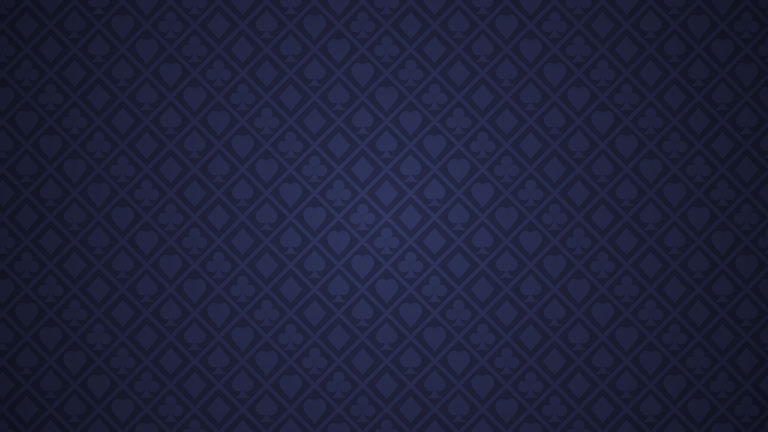
A WebGL 1 fragment shader for this pattern:

```glsl
precision highp float;
// Dark blue card-table pattern: a diagonal lattice of bands whose cells hold
// diamonds, spades, hearts and clubs, drawn from distance functions.
// Sixteen by nine whole cells fill the canvas under a radial light.

uniform vec2 u_resolution;

const vec2 CELLS = vec2(16.0, 9.0);
const vec2 ORIGIN = vec2(8.556, 4.472);  // centre of the middle diamond
const float BAND_HALF_WIDTH = 0.056;     // share of a cell side

float diamondDistance(vec2 p, vec2 halfSize) {
  float d = dot(abs(p), 1.0 / halfSize) - 1.0;
  return d * halfSize.x * halfSize.y / length(halfSize);
}

// Heart with its tip at the origin, about 1.1 high
float heartDistance(vec2 p) {
  p.x = abs(p.x);
  if (p.x + p.y > 1.0) return length(p - vec2(0.25, 0.75)) - sqrt(2.0) / 4.0;
  vec2 toTop = p - vec2(0.0, 1.0);
  vec2 toSide = p - 0.5 * max(p.x + p.y, 0.0);
  float d = sqrt(min(dot(toTop, toTop), dot(toSide, toSide)));
  return d * sign(p.x - p.y);
}

// Stalk that flares into a foot; y runs from bottom to top
float stalkDistance(vec2 p, float bottom, float top, float footHalfWidth) {
  float t = clamp((top - p.y) / (top - bottom), 0.0, 1.0);
  float side = abs(p.x) - mix(0.025, footHalfWidth, t * t * t * t);
  return max(side * 0.6, max(bottom - p.y, p.y - top));
}

float spadeDistance(vec2 p) {
  const float size = 0.40;
  vec2 q = vec2(p.x * 1.08, 0.32 - p.y) / size;
  float leaf = heartDistance(q) * size;
  return min(leaf, stalkDistance(p, -0.26, 0.0, 0.17));
}

float clubDistance(vec2 p) {
  float topLobe = length(p - vec2(0.0, 0.165)) - 0.12;
  float sideLobe = length(vec2(abs(p.x) - 0.142, p.y + 0.025)) - 0.12;
  float stalk = stalkDistance(p, -0.26, 0.08, 0.15);
  return min(min(topLobe, sideLobe), stalk);
}

float suitDistance(vec2 p, float suit) {
  const float heartSize = 0.47;
  if (suit < 0.5) return diamondDistance(p, vec2(0.25, 0.28));
  if (suit < 1.5) return spadeDistance(p);
  if (suit < 2.5) {
    vec2 q = vec2(p.x * 1.2, p.y + 0.30) / heartSize;
    return heartDistance(q) * heartSize;
  }
  return clubDistance(p);
}

float coverage(float d, float pixel) {
  return 1.0 - smoothstep(-0.6 * pixel, 0.6 * pixel, d);
}

// Share of raised colour at p, measured in cells
float patternMask(vec2 p, float pixel) {
  // Diagonal axes turn the lattice into unit squares
  vec2 diagonal = vec2(p.x + p.y, p.x - p.y);
  vec2 index = floor(diagonal + 0.5);
  vec2 local = abs(diagonal - index);
  vec2 centre = 0.5 * vec2(index.x + index.y, index.x - index.y);

  // Cells cut by the top edge take the suit of the bottom edge
  float suitIndex = index.x;
  if (centre.y > 0.5 * CELLS.y - 0.25) suitIndex -= CELLS.y;
  float suit = mod(suitIndex, 4.0);

  float band = 0.5 - max(local.x, local.y) - BAND_HALF_WIDTH;
  float bandMask = coverage(band, pixel * sqrt(2.0));
  return max(bandMask, coverage(suitDistance(p - centre, suit), pixel));
}

void main() {
  vec2 uv = gl_FragCoord.xy / u_resolution;
  float pixel = CELLS.y / u_resolution.y;
  float mask = patternMask(uv * CELLS - ORIGIN, pixel);

  // Radial falloff, equal on opposite edges
  vec2 fromCentre = (uv - 0.5) * CELLS / CELLS.y;
  float falloff = clamp(length(fromCentre) / 1.02, 0.0, 1.0);
  vec3 ground = mix(vec3(0.150, 0.165, 0.285), vec3(0.060, 0.065, 0.120), falloff);
  vec3 raised = mix(vec3(0.192, 0.217, 0.380), vec3(0.085, 0.090, 0.160), falloff);
  gl_FragColor = vec4(mix(ground, raised, mask), 1.0);
}
```
